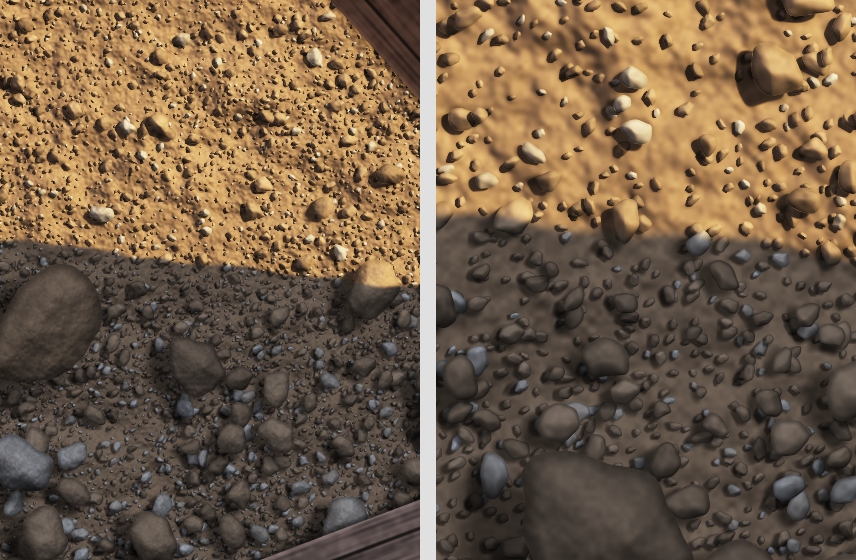
Left: the whole. Right: its middle third, enlarged.
A Shadertoy shader for this texture:

```glsl
const vec3 SOIL = vec3(0.61, 0.48, 0.365);
const vec3 BROWN_ROCK = vec3(0.52, 0.42, 0.33);
const vec3 TAN_ROCK = vec3(0.69, 0.56, 0.44);
const vec3 PALE_ROCK = vec3(0.86, 0.83, 0.79);
const vec3 RUSTY_BOARD = vec3(0.55, 0.43, 0.37);
const vec3 DARK_BEAM = vec3(0.38, 0.28, 0.23);
const vec3 SUN = vec3(1.30, 1.12, 0.70);
const vec3 SKY = vec3(0.62, 0.68, 0.78);
const vec3 BOUNCE = vec3(0.70, 0.66, 0.66);
const vec3 SUN_DIR = vec3(0.747, 0.415, 0.519);
const vec3 SKY_DIR = vec3(0.0, 0.5, 0.866);
const vec3 BOULDER = vec3(0.085, 0.41, 0.13);  // centre, radius
const float FINEST_CELL = 0.011;
const float CELL_GROWTH = 1.9;
const int LAYERS = 5;
const int FACETS = 7;
const float STONE_CHANCE = 0.72;
const float SHADOW_REACH = 0.6;
const float ROUNDING = 0.3;
const float SOIL_RELIEF = 0.3;

struct Surface { vec3 albedo; vec3 normal; float lit; float open; };

float hash(vec2 p) {
    vec3 q = fract(p.xyx * 0.1031);
    q += dot(q, q.yzx + 33.33);
    return fract((q.x + q.y) * q.z);
}

float noise(vec2 p) {
    vec2 i = floor(p), f = fract(p);
    f = f * f * (3.0 - 2.0 * f);
    return mix(mix(hash(i), hash(i + vec2(1, 0)), f.x),
               mix(hash(i + vec2(0, 1)), hash(i + vec2(1, 1)), f.x), f.y);
}

float soilHeight(vec2 p) {
    float sum = 0.0, freq = 12.0;
    for (int i = 0; i < 5; i++) {
        sum += noise(p * freq + float(i) * 5.3) / freq;
        freq *= 2.0;
    }
    return sum * SOIL_RELIEF;
}

// Smooth minimum of two planes stored as (height, gradient)
vec3 blendPlanes(vec3 a, vec3 b) {
    float w = clamp(0.5 + 0.5 * (b.x - a.x) / ROUNDING, 0.0, 1.0);
    vec3 m = mix(b, a, w);
    m.x -= ROUNDING * w * (1.0 - w);
    return m;
}

// Faceted convex rock of about unit radius: (height, gradient)
vec3 rockHeight(vec2 q, vec2 seed) {
    vec2 tilt = 0.5 * (vec2(hash(seed + 1.7), hash(seed + 4.9)) - 0.5);
    vec3 h = vec3(0.6 + dot(tilt, q), tilt);
    float axis = 6.283 * hash(seed + 8.3);
    for (int i = 0; i < FACETS; i++) {
        vec2 id = seed + float(i) * vec2(3.17, 7.91);
        float a = 6.283 * (float(i) + 0.5 * hash(id)) / float(FACETS);
        vec2 dir = vec2(cos(a), sin(a));
        float squash = sin(a - axis);
        float reach = mix(0.8, 1.05, hash(id + 0.37)) * (1.0 - 0.32 * squash * squash);
        float slope = mix(0.7, 2.0, hash(id + 0.71));
        h = blendPlanes(h, vec3(slope * (reach - dot(q, dir)), -slope * dir));
    }
    return h;
}

// Paint one rock and its cast shadow over the surface
void addRock(inout Surface s, vec2 p, vec2 centre, float radius, vec2 seed, vec3 tint, vec2 bump) {
    vec2 q = (p - centre) / radius;
    if (dot(q, q) > 5.0) return;
    float caster = rockHeight(q + SHADOW_REACH * normalize(SUN_DIR.xy), seed).x;
    s.lit *= 1.0 - smoothstep(-0.03, 0.09, caster);
    s.open *= 1.0 - 0.5 * smoothstep(-0.4, 0.25, caster);

    vec3 h = rockHeight(q, seed);
    float pixel = 1.0 / (iResolution.y * radius);
    float cover = clamp(0.5 + h.x / (max(length(h.yz), 0.4) * pixel), 0.0, 1.0);
    s.albedo = mix(s.albedo, tint, cover);
    s.normal = mix(s.normal, normalize(vec3(-0.75 * h.yz - 0.7 * bump, 1.0)), cover);
    s.lit = mix(s.lit, 1.0, cover);
    s.open = mix(s.open, 0.65 + 0.35 * smoothstep(0.0, 0.25, h.x), cover);
}

vec3 rockTint(vec2 seed, float paleChance, float mottle) {
    vec3 brown = mix(BROWN_ROCK, TAN_ROCK, hash(seed + 2.3));
    float pale = step(hash(seed + 6.1), paleChance) * mix(0.5, 1.0, hash(seed + 9.7));
    return mix(brown, PALE_ROCK, pale * (0.65 + 0.35 * mottle)) * (0.85 + 0.3 * mottle);
}

// Straight timber edge; d is the distance inside it
void addBoard(inout Surface s, vec2 p, vec2 corner, vec2 inward, vec3 tint) {
    float d = dot(p - corner, inward);
    float along = dot(p, vec2(-inward.y, inward.x));
    float streak = noise(vec2(along * 14.0, d * 190.0)) + 0.5 * noise(p * 90.0);
    float seam = 1.0 - 0.65 * smoothstep(0.005, 0.001, abs(d - 0.048));
    float rim = 1.0 + 0.35 * smoothstep(0.009, 0.002, d);
    float cover = clamp(0.5 + d * iResolution.y, 0.0, 1.0);
    s.open *= 1.0 - 0.5 * smoothstep(-0.015, 0.0, d);
    s.albedo = mix(s.albedo, tint * seam * rim * (0.6 + 0.5 * streak), cover);
    s.normal = mix(s.normal, vec3(0, 0, 1), cover);
    s.lit *= 1.0 - cover;
    s.open = mix(s.open, 1.0, cover);
}

void mainImage(out vec4 fragColor, in vec2 fragCoord) {
    vec2 p = fragCoord / iResolution.y;

    // Loose soil
    vec2 e = vec2(0.0015, 0.0);
    vec2 bump = vec2(soilHeight(p + e.xy) - soilHeight(p - e.xy),
                     soilHeight(p + e.yx) - soilHeight(p - e.yx)) / (2.0 * e.x);
    float grain = noise(p * 300.0);
    float mottle = 0.6 * noise(p * 55.0) + 0.4 * grain;
    vec3 soil = SOIL * (0.86 + 0.16 * grain + 0.12 * noise(p * 9.0));
    Surface s = Surface(soil, normalize(vec3(-bump, 1.0)), 1.0, 1.0);

    // Rocks from grit to boulders, coarser toward the bottom
    vec2 ragged = p + 0.005 * (vec2(noise(p * 60.0), noise(p * 60.0 + 31.0)) - 0.5);
    float cell = FINEST_CELL;
    for (int layer = 0; layer < LAYERS; layer++) {
        float coarse = float(layer) / float(LAYERS - 1);
        vec2 home = floor(ragged / cell);
        for (int k = 0; k < 9; k++) {
            vec2 id = home + vec2(k % 3, k / 3) - 1.0;
            vec2 seed = id + float(layer) * vec2(37.3, 71.9);
            vec2 jitter = vec2(hash(seed + 0.13), hash(seed + 0.59));
            vec2 centre = (id + mix(vec2(0.1), vec2(0.9), jitter)) * cell;
            float low = smoothstep(0.65, 0.0, centre.y);
            float chance = STONE_CHANCE * mix(1.0, low, coarse) * mix(0.4, 1.4, noise(centre * 5.0));
            if (hash(seed + 0.83) > chance) continue;
            float size = hash(seed + 5.7);
            float radius = cell * mix(0.24, 0.5, size * size);
            vec3 tint = rockTint(seed, mix(0.12, 0.45, low), mottle);
            addRock(s, ragged, centre, radius, seed, tint, bump);
        }
        cell *= CELL_GROWTH;
    }
    addRock(s, ragged, BOULDER.xy, BOULDER.z, vec2(12.4, 5.8), SOIL * (0.85 + 0.3 * mottle), bump);

    // Timber in two corners
    addBoard(s, p, vec2(0.464, 0.0), vec2(0.353, -0.935), RUSTY_BOARD);
    addBoard(s, p, vec2(0.59, 1.0), vec2(0.747, 0.664), DARK_BEAM);

    // Low sun above a slanted shadow edge, blue sky light below
    float edge = 0.572 - 0.115 * p.x + 0.014 * (noise(p * 25.0) - 0.5);
    float sunny = smoothstep(-0.005, 0.005, p.y - edge);
    vec3 n = normalize(s.normal);
    vec3 ambient = mix(SKY, BOUNCE, sunny) * s.open * max(0.25 + 0.85 * dot(n, SKY_DIR), 0.12);
    vec3 direct = SUN * sunny * s.lit * max(dot(n, SUN_DIR), 0.0);
    vec3 color = s.albedo * (ambient + direct);
    color /= pow(1.0 + pow(color, vec3(4.0)), vec3(0.25));
    fragColor = vec4(color, 1.0);
}
```
